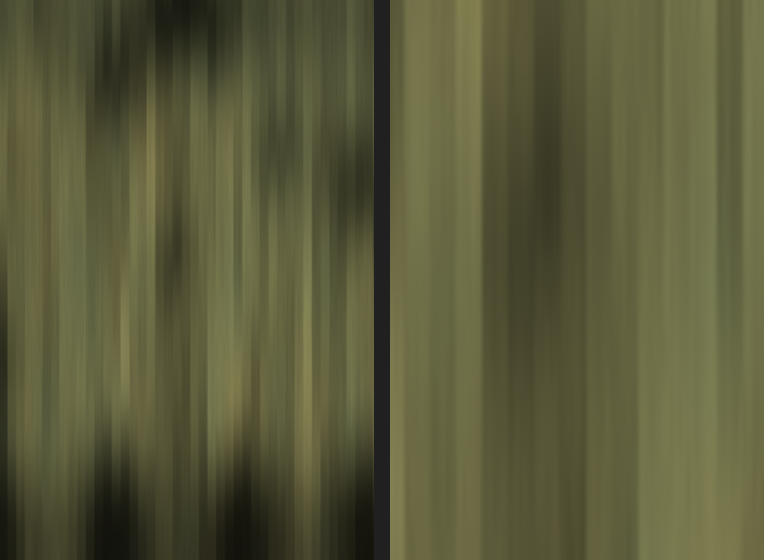
Left, the full canvas; right, a detail of the centre.
Give the GLSL for this background, as a Shadertoy shader.

```glsl
float hash(vec2 p) {
    p = fract(p * vec2(0.1031, 0.1137));
    p += dot(p, p.yx + 33.33);
    return fract((p.x + p.y) * p.x * 17.3);
}

float noise(vec2 p) {
    vec2 cell = floor(p), f = fract(p);
    f = f * f * (3.0 - 2.0 * f);
    return mix(mix(hash(cell), hash(cell + vec2(1, 0)), f.x),
               mix(hash(cell + vec2(0, 1)), hash(cell + vec2(1, 1)), f.x), f.y);
}

float patchAt(vec2 p, vec2 center, vec2 size) {
    vec2 d = (p - center) / size;
    return exp(-dot(d, d));
}

// Broad shadows, from 0 (lit) to 1 (dark)
float shadow(vec2 p) {
    float wave = 0.5 + 0.5 * cos(6.2832 * (p.x - 0.31) / 0.335);
    float low = 1.0 - smoothstep(0.05, 0.31, p.y);
    float dark = low * (0.18 + 0.8 * wave);
    dark += 0.85 * patchAt(p, vec2(0.49, 0.98), vec2(0.14, 0.12));
    dark += 0.65 * patchAt(p, vec2(0.31, 0.85), vec2(0.09, 0.11));
    dark += 0.70 * patchAt(p, vec2(0.97, 0.66), vec2(0.08, 0.13));
    dark += 0.50 * patchAt(p, vec2(0.75, 0.74), vec2(0.07, 0.12));
    dark += 0.40 * patchAt(p, vec2(0.47, 0.53), vec2(0.05, 0.09));
    dark += 0.55 * patchAt(p, vec2(0.0, 0.34), vec2(0.05, 0.13));
    return min(dark, 1.0);
}

// Brightness of one column at height y
float columnTone(float column, float y) {
    float shift = hash(vec2(column, 7.0)) - 0.5;
    float group = floor(column / 3.0 + 0.4 * shift);
    float tone = 0.405 + 0.08 * (hash(vec2(column, 3.0)) - 0.5);
    tone += 0.11 * (noise(vec2(column * 5.0 + 0.5, y * 4.0 + shift * 9.0)) - 0.5);
    tone += 0.12 * (noise(vec2(group * 3.0 + 0.5, y * 3.0 + 20.0)) - 0.5);
    float dark = shadow(vec2((column + 0.5) / 43.0, y + 0.06 * shift));
    return tone * (1.0 - 0.78 * dark);
}

void mainImage(out vec4 fragColor, in vec2 fragCoord) {
    vec2 uv = fragCoord / iResolution.xy;

    // Columns with softened seams
    float x = uv.x * 43.0;
    float column = floor(x);
    float seam = smoothstep(0.72, 1.0, fract(x));
    float tone = mix(columnTone(column, uv.y), columnTone(column + 1.0, uv.y), seam);

    // Fine fibres and darkening toward top and bottom
    tone *= 1.0 + 0.07 * (noise(uv * vec2(150.0, 7.0)) - 0.5);
    tone *= 1.0 + 0.04 * (noise(uv * vec2(260.0, 24.0) + 40.0) - 0.5);
    tone *= 1.0 - 0.25 * smoothstep(0.28, 0.5, abs(uv.y - 0.5));

    // Olive tint, drifting between brown and green
    float green = noise(uv * vec2(16.0, 4.0) + 60.0);
    green = clamp(green + 0.5 * smoothstep(0.75, 1.0, uv.y), 0.0, 1.0);
    vec3 tint = mix(vec3(1.03, 0.99, 0.62), vec3(0.97, 1.01, 0.67), green);
    fragColor = vec4(tone * tint, 1.0);
}
```
